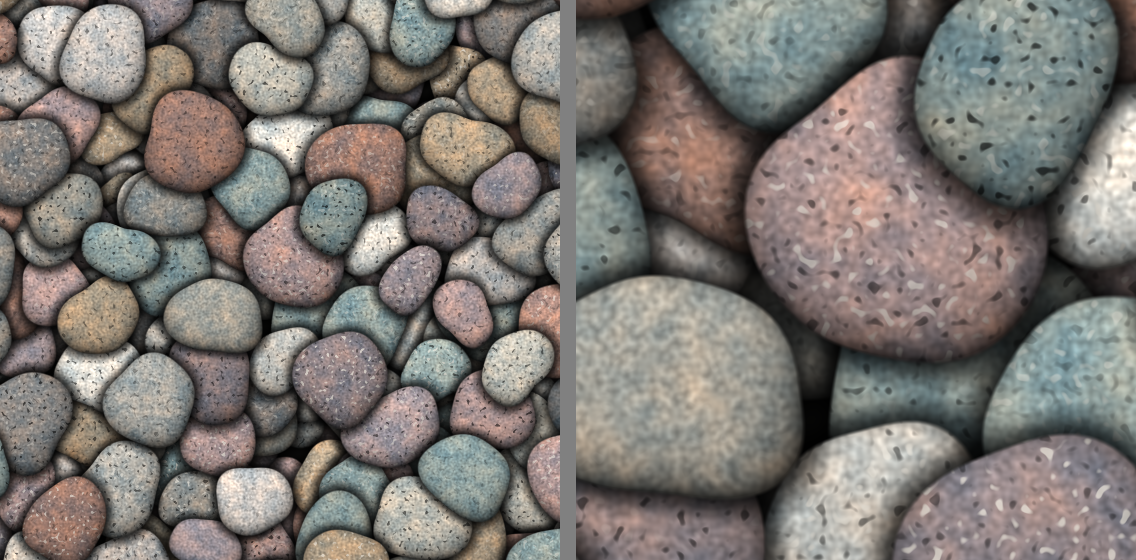
Left: the whole. Right: its middle third, enlarged.
Write a Shadertoy shader that draws this texture.

```glsl
const int LAYERS = 3;
const float CELL = 0.115;           // spacing of the pebbles in one layer
const float JITTER = 0.7;
const float MIN_RADIUS = 0.060;
const float MAX_RADIUS = 0.091;
const float MIN_ASPECT = 0.66;
const float SKIP_SHARE = 0.10;      // pebbles left out, showing deeper layers
const float SHADOW_WIDTH = 0.022;
const float SHADOW_FLOOR = 0.20;
const float EDGE = 0.0016;
const float MOTTLE_FREQ = 24.0;
const float GRAIN_FREQ = 75.0;
const float FLECK_FREQ = 135.0;
const float GRIT_FREQ = 210.0;
const vec3 LIGHT = vec3(-0.14, 0.42, 0.90);
const vec3 GAP_COLOR = vec3(0.10, 0.10, 0.09);
const vec3 FLECK_COLOR = vec3(0.86, 0.84, 0.80);
const vec3 STAIN = vec3(0.10, 0.00, -0.07);
const vec3 ROCKS[10] = vec3[10](
    vec3(0.60, 0.60, 0.58), vec3(0.63, 0.54, 0.53), vec3(0.64, 0.57, 0.48),
    vec3(0.52, 0.58, 0.57), vec3(0.79, 0.78, 0.75), vec3(0.48, 0.47, 0.46),
    vec3(0.66, 0.52, 0.47), vec3(0.66, 0.65, 0.61), vec3(0.57, 0.52, 0.53),
    vec3(0.74, 0.72, 0.70));

vec2 hash2(vec2 p) {
    vec3 q = fract(p.xyx * vec3(0.1031, 0.1030, 0.0973));
    q += dot(q, q.yzx + 33.33);
    return fract((q.xx + q.yz) * q.zy);
}

mat2 rotation(float a) {
    float c = cos(a), s = sin(a);
    return mat2(c, s, -s, c);
}

float cornerSlope(vec2 cell, vec2 corner, vec2 f) {
    return dot(hash2(cell + corner) * 2.0 - 1.0, f - corner);
}

float gradientNoise(vec2 p) {
    vec2 i = floor(p), f = p - i;
    vec2 u = f * f * f * (f * (f * 6.0 - 15.0) + 10.0);
    vec2 e = vec2(1.0, 0.0);
    return mix(mix(cornerSlope(i, e.yy, f), cornerSlope(i, e.xy, f), u.x),
               mix(cornerSlope(i, e.yx, f), cornerSlope(i, e.xx, f), u.x), u.y);
}

// Mottled rock with pale flecks and dark pits
vec3 rockColor(vec2 p, vec2 id) {
    vec2 pick = hash2(id + 71.0), speckle = hash2(id + 93.0);
    vec2 q = p + pick * 9.0;
    float mottle = gradientNoise(q * MOTTLE_FREQ);
    float grain = gradientNoise(q * GRAIN_FREQ);
    float fleck = gradientNoise(q * FLECK_FREQ + 5.0);
    float grit = gradientNoise(q * GRIT_FREQ);
    vec3 color = ROCKS[int(pick.x * 9.99)] * mix(0.87, 1.13, pick.y);
    color += STAIN * (mottle + 0.5 * grain);
    color *= 1.0 + 0.20 * mottle + 0.22 * grain + 0.32 * grit;
    color *= 1.0 - 0.6 * speckle.y * smoothstep(0.18, 0.42, -fleck);
    return mix(color, FLECK_COLOR, 0.75 * speckle.x * smoothstep(0.16, 0.38, fleck));
}

// Paints one pebble and its contact shadow over what lies below
void paintPebble(inout vec3 color, vec2 p, vec2 id) {
    vec2 form = hash2(id + 13.0), turn = hash2(id + 29.0), lobe = hash2(id + 47.0);
    float radius = mix(MIN_RADIUS, MAX_RADIUS, form.x);
    float aspect = mix(MIN_ASPECT, 1.0, form.y);
    mat2 spin = rotation(turn.x * 6.2832);

    // Rounded outline: 0 at the centre, 1 on the rim
    vec2 q = spin * p / radius;
    vec2 s = abs(vec2(q.x, q.y / aspect));
    float angle = atan(q.y, q.x);
    float outline = 1.0 + 0.06 * cos(3.0 * angle + lobe.x * 6.2832)
                  + 0.05 * cos(angle + lobe.y * 6.2832)
                  + 0.02 * cos(5.0 * angle + turn.y * 6.2832);
    float t = pow(pow(s.x, 2.4) + pow(s.y, 2.4), 1.0 / 2.4) / outline;
    float d = (t - 1.0) * radius * sqrt(aspect);
    if (d > SHADOW_WIDTH) return;

    color *= mix(SHADOW_FLOOR, 1.0, smoothstep(-0.004, SHADOW_WIDTH, d));
    if (d > EDGE) return;

    // Domed surface under soft light from above
    float tilt = min(pow(t, 2.8), 1.0) * 0.95;
    vec2 outward = vec2(q.x, q.y / (aspect * aspect)) * spin;
    vec2 slope = outward / max(length(outward), 0.001) * tilt;
    slope += 0.12 * gradientNoise(p * 28.0 + lobe * 20.0);
    vec3 normal = normalize(vec3(slope, sqrt(1.0 - tilt * tilt)));
    float shade = 0.28 + 0.84 * max(dot(normal, normalize(LIGHT)), 0.0);
    vec3 pebble = rockColor(p, id) * shade;
    color = mix(color, pebble, smoothstep(EDGE, -EDGE, d));
}

void mainImage(out vec4 fragColor, in vec2 fragCoord) {
    vec2 uv = fragCoord / iResolution.y;
    vec3 color = GAP_COLOR;

    for (int layer = 0; layer < LAYERS; layer++) {
        float level = float(layer);
        mat2 lattice = rotation(0.4 + level * 0.9);
        vec2 g = lattice * uv / CELL + level * 7.37;
        vec2 base = floor(g);

        // Cells of one parity are stacked on those of the previous one
        for (int parity = 0; parity < 4; parity++) {
            vec2 wanted = vec2(parity % 2, parity / 2);
            for (int k = 0; k < 9; k++) {
                vec2 cell = base + vec2(k % 3 - 1, k / 3 - 1);
                if (any(greaterThan(abs(mod(cell, 2.0) - wanted), vec2(0.5)))) continue;
                vec2 id = cell + level * 131.0;
                if (hash2(id + 5.0).x < SKIP_SHARE) continue;
                vec2 centre = cell + 0.5 + JITTER * (hash2(id) - 0.5);
                paintPebble(color, (g - centre) * CELL * lattice, id);
            }
        }
    }
    fragColor = vec4(clamp(color, 0.0, 1.0), 1.0);
}
```
